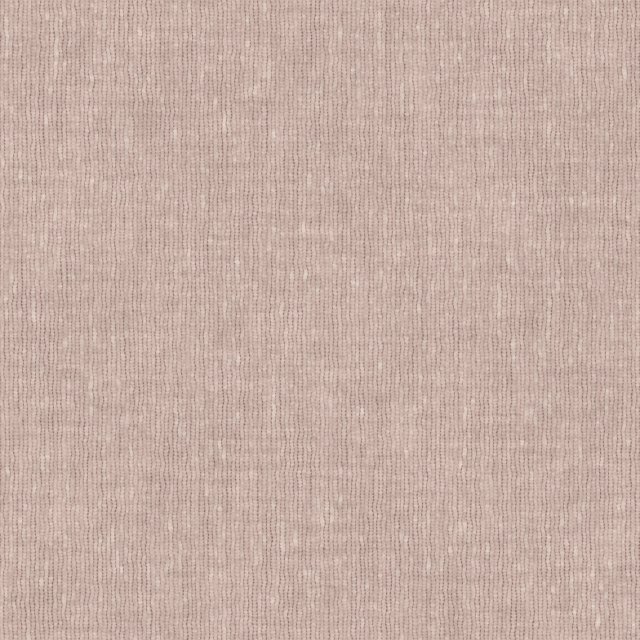
Write a Shadertoy shader that draws this texture.

```glsl
// Pale pink slub linen: uneven vertical threads over a rosy weft with dark pinholes.
#define COLUMNS 144.0
#define ROWS 186.0
#define WOBBLE 0.45
#define SLUB_RATE 30.0
#define STREAK 0.034
#define CLOUD 0.020
#define SAMPLES 3
#define WARP_COLOR vec3(0.803, 0.722, 0.684)
#define SLUB_COLOR vec3(0.845, 0.782, 0.738)
#define WEFT_COLOR vec3(0.772, 0.665, 0.633)
#define GAP_COLOR vec3(0.535, 0.415, 0.390)

float hash(vec2 p) {
    vec3 q = fract(p.xyx * 0.1031);
    q += dot(q, q.yzx + 33.33);
    return fract((q.x + q.y) * q.z);
}

vec2 gradient(vec2 cell) {
    float angle = 6.2832 * hash(cell);
    return vec2(cos(angle), sin(angle));
}

float gradientNoise(vec2 p) {
    vec2 i = floor(p), f = fract(p);
    vec2 s = f * f * f * (f * (f * 6.0 - 15.0) + 10.0);
    vec2 e = vec2(1.0, 0.0);
    float low = mix(dot(gradient(i), f), dot(gradient(i + e), f - e), s.x);
    float high = mix(dot(gradient(i + e.yx), f - e.yx), dot(gradient(i + 1.0), f - 1.0), s.x);
    return mix(low, high, s.y);
}

vec3 cloth(vec2 p) {
    // Wandering thread grid
    vec2 grid = p * vec2(COLUMNS, ROWS);
    grid.x += WOBBLE * gradientNoise(p * vec2(70.0, 60.0));
    grid.x += WOBBLE * gradientNoise(p * vec2(12.0, 9.0) + 17.0);
    grid.y += 1.6 * WOBBLE * gradientNoise(p * vec2(50.0, 40.0) + 31.0);
    float column = floor(grid.x);
    float seed = hash(vec2(column, 7.0));

    // Neighbouring threads pass over alternate weft rows
    float along = grid.y + 0.5 * mod(column, 2.0) + 0.15 * seed;
    float across = fract(grid.x) - 0.5;
    float beadY = fract(along) - 0.5;
    float beadTone = hash(vec2(column, floor(along)) + 11.0) - 0.5;

    // Yarn swells gradually, with a few pronounced slubs
    float yarn = gradientNoise(vec2(column * 5.37, p.y * SLUB_RATE + 40.0 * seed));
    yarn += 0.6 * gradientNoise(vec2(column * 2.61, p.y * 75.0 + 90.0 * seed));
    float slub = smoothstep(0.12, 0.75, yarn);
    float width = 0.43 + 0.10 * yarn + 0.05 * slub + 0.08 * beadTone;

    // Weft ridges run sideways, each with its own tone
    float weftTone = gradientNoise(vec2(p.x * 16.0, floor(grid.y) * 3.37));
    float weftRound = cos(6.2832 * grid.y);
    vec3 color = WEFT_COLOR + 0.022 * weftRound + 0.05 * weftTone;

    // Pinholes open and close along each seam between threads
    float seam = floor(grid.x + 0.5);
    float seamShift = hash(vec2(seam, 3.0));
    float opening = gradientNoise(vec2(seam * 3.71, p.y * 8.0 + 20.0 * seamShift));
    opening += 0.7 * gradientNoise(vec2(seam * 6.13, p.y * 65.0 + 60.0 * seamShift));
    float hole = hash(vec2(seam, floor(grid.y)) + 23.0);
    float dash = 0.58 - 0.42 * weftRound;
    float gap = smoothstep(0.28, 0.47, abs(across)) * dash;
    color = mix(color, GAP_COLOR, gap * clamp(0.34 + 0.40 * hole + 0.9 * opening, 0.0, 1.0));

    // Rounded warp beads, partly joined along the thread
    float beadLength = 0.60 + 0.25 * slub;
    float distanceToBead = length(vec2(across / width, beadY / beadLength));
    float bead = 1.0 - smoothstep(0.60, 1.10, distanceToBead);
    vec3 thread = mix(WARP_COLOR, SLUB_COLOR, slub);
    thread += 0.05 * beadTone + 0.03 * (0.35 - distanceToBead * distanceToBead);
    thread += 0.025 * weftTone;
    color = mix(color, thread, bead);

    // Uneven dye and thread density
    float streak = gradientNoise(p * vec2(100.0, 7.0) + 9.0);
    streak += 0.9 * gradientNoise(p * vec2(7.0, 90.0) + 57.0);
    float cloud = gradientNoise(p * vec2(5.0, 4.0) + 3.0);
    cloud += 0.7 * gradientNoise(p * vec2(22.0, 13.0) + 80.0);
    cloud += 0.9 * gradientNoise(p * vec2(75.0, 45.0) + 120.0);
    color += STREAK * streak + CLOUD * cloud;

    // Fine fibre fuzz
    return color + 0.05 * gradientNoise(p * vec2(330.0, 260.0));
}

void mainImage(out vec4 fragColor, in vec2 fragCoord) {
    // Average a small grid of samples per pixel for smooth edges
    vec3 sum = vec3(0.0);
    for (int j = 0; j < SAMPLES; j++) {
        for (int i = 0; i < SAMPLES; i++) {
            vec2 offset = (vec2(i, j) + 0.5) / float(SAMPLES) - 0.5;
            sum += cloth((fragCoord + offset) / iResolution.y);
        }
    }
    fragColor = vec4(sum / float(SAMPLES * SAMPLES), 1.0);
}
```
